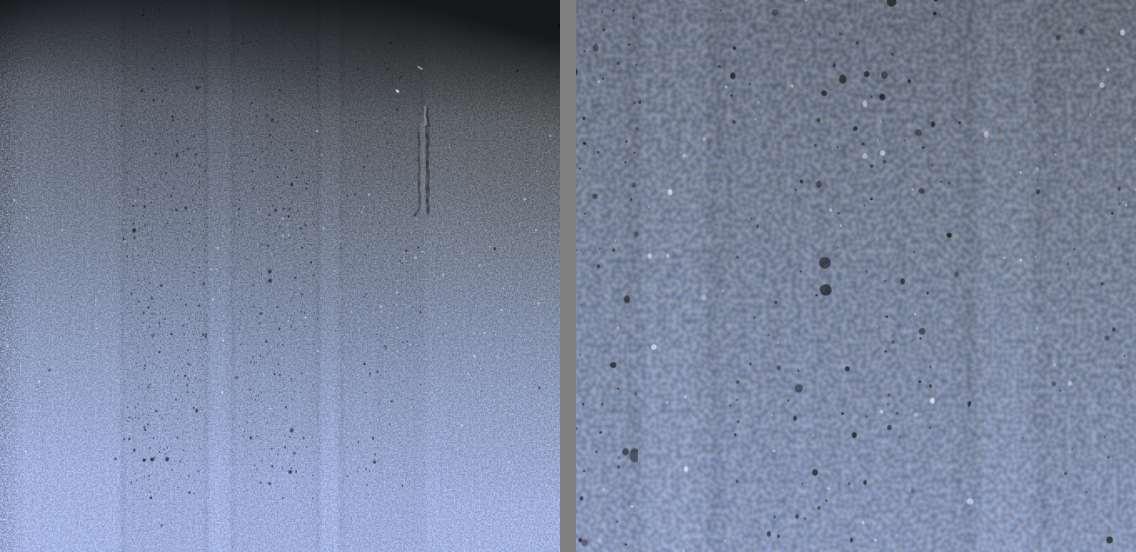
Left: the whole. Right: its middle third, enlarged.
This texture is drawn by a Shadertoy shader. Its source:

```glsl
const int STOPS = 7;
const float STOP_HEIGHT[STOPS] = float[](0.0, 0.14, 0.34, 0.60, 0.82, 0.94, 1.04);
const vec3 STOP_COLOR[STOPS] = vec3[](
    vec3(0.65, 0.71, 0.89), vec3(0.63, 0.69, 0.86), vec3(0.56, 0.615, 0.75),
    vec3(0.46, 0.50, 0.575), vec3(0.36, 0.385, 0.43), vec3(0.22, 0.235, 0.26),
    vec3(0.09, 0.095, 0.11));

// Wear bands: each pair of streaks bounds one band
const float STREAK_X[6] = float[](0.222, 0.374, 0.421, 0.577, 0.619, 0.767);
const float BAND_WEAR[3] = float[](1.0, 0.55, 0.28);
const float STREAK_WIDTH = 0.005;
const float STREAK_DEPTH = 0.075;
const float BAND_DEPTH = 0.035;

const float FINE_GRAIN = 0.13;
const float COARSE_GRAIN = 0.055;
const float COLOR_GRAIN = 0.035;
const float SPECK_DENSITY = 0.21;
const float SPECK_DEPTH = 0.68;
const float GLINT_DENSITY = 0.07;

const vec3 WARM_TINT = vec3(1.0, 0.98, 0.90);
const vec3 SCRATCH_DARK = vec3(0.17, 0.19, 0.21);
const vec3 SCRATCH_PALE = vec3(0.56, 0.59, 0.61);
const vec3 SMEAR_COLOR = vec3(0.36, 0.36, 0.33);
const vec3 CHIP_COLOR = vec3(0.82, 0.85, 0.88);

vec2 hash2(vec2 p) {
    vec3 q = fract(p.xyx * vec3(0.1031, 0.1030, 0.0973));
    q += dot(q, q.yzx + 33.33);
    return fract((q.xx + q.yz) * q.zy);
}

float cornerGradient(vec2 cell, vec2 offset) {
    float angle = 6.2832 * hash2(cell).x;
    return dot(vec2(cos(angle), sin(angle)), offset);
}

float gradientNoise(vec2 p) {
    vec2 i = floor(p), f = fract(p);
    vec2 u = f * f * f * (f * (f * 6.0 - 15.0) + 10.0);
    vec2 e = vec2(1.0, 0.0);
    return mix(mix(cornerGradient(i, f), cornerGradient(i + e, f - e), u.x),
               mix(cornerGradient(i + e.yx, f - e.yx), cornerGradient(i + 1.0, f - 1.0), u.x), u.y);
}

vec3 lightRamp(float height) {
    vec3 color = STOP_COLOR[0];
    for (int i = 1; i < STOPS; i++) {
        float t = clamp((height - STOP_HEIGHT[i - 1]) / (STOP_HEIGHT[i] - STOP_HEIGHT[i - 1]), 0.0, 1.0);
        color = mix(color, STOP_COLOR[i], t);
    }
    return color;
}

// One round dot in a random share of the grid cells
float dots(vec2 p, float scale, float density, float seed, float pixel) {
    vec2 cell = floor(p * scale);
    vec2 kind = hash2(cell + seed);
    vec2 center = 0.25 + 0.5 * hash2(cell + seed + 71.0);
    float radius = mix(0.045, 0.19, pow(kind.y, 4.0)) / scale;
    vec2 d = (fract(p * scale) - center) / scale;
    d.y *= mix(0.7, 1.1, fract(kind.y * 17.0));
    float shape = 1.0 - smoothstep(radius - pixel, radius + pixel, length(d));
    return shape * step(kind.x, density) * mix(0.45, 1.0, fract(kind.y * 31.0));
}

float stroke(vec2 p, vec2 a, vec2 b, float radius, float pixel) {
    vec2 d = b - a;
    float t = clamp(dot(p - a, d) / dot(d, d), 0.0, 1.0);
    return 1.0 - smoothstep(radius - pixel, radius + pixel, length(p - a - d * t));
}

vec3 addScratch(vec3 color, vec2 p, float pixel) {
    float rough = gradientNoise(p * vec2(210.0, 75.0));
    float wear = clamp(0.72 + 0.9 * rough, 0.0, 1.0);
    vec2 q = p + vec2(0.002 * gradientNoise(p * 60.0), 0.0);
    float smear = stroke(q, vec2(0.737, 0.784), vec2(0.774, 0.779), 0.005, 0.005);
    float pale = stroke(q, vec2(0.766, 0.775), vec2(0.767, 0.625), 0.004, 0.004);
    float dark = 0.75 * stroke(q, vec2(0.758, 0.765), vec2(0.760, 0.625), 0.002, pixel);
    dark = max(dark, stroke(q, vec2(0.774, 0.805), vec2(0.775, 0.615), 0.003, pixel));
    dark = max(dark, stroke(q, vec2(0.760, 0.622), vec2(0.751, 0.610), 0.002, pixel));
    dark = max(dark, 0.4 * stroke(q, vec2(0.765, 0.91), vec2(0.765, 0.80), 0.001, pixel));
    float chip = stroke(p, vec2(0.719, 0.836), vec2(0.721, 0.834), 0.002, pixel);
    chip = max(chip, 0.6 * stroke(p, vec2(0.758, 0.879), vec2(0.764, 0.875), 0.0015, pixel));
    chip = max(chip, 0.35 * stroke(q, vec2(0.771, 0.806), vec2(0.771, 0.775), 0.002, pixel));
    color = mix(color, SMEAR_COLOR, smear * 0.6 * wear);
    color = mix(color, SCRATCH_PALE, pale * 0.45 * wear);
    color = mix(color, SCRATCH_DARK, dark * 0.85 * wear);
    return mix(color, CHIP_COLOR, chip);
}

void mainImage(out vec4 fragColor, in vec2 fragCoord) {
    vec2 uv = fragCoord / iResolution.xy;
    vec2 p = fragCoord / iResolution.y;
    float pixel = 1.0 / iResolution.y;

    // Uneven light: brighter lower left, dim upper corners
    float side = abs(2.0 * uv.x - 1.0);
    float height = uv.y + 0.10 * (uv.x - 0.38) + 0.07 * side * side * smoothstep(0.72, 1.0, uv.y);
    height += 0.03 * gradientNoise(p * 3.0);
    vec3 color = lightRamp(height);
    color *= mix(vec3(1.0), WARM_TINT, smoothstep(0.3, 1.0, uv.x) * smoothstep(0.35, 0.9, uv.y));
    float leftEdge = 1.0 - smoothstep(0.0, 0.05, uv.x);
    color *= 1.0 - 0.08 * leftEdge;

    // Worn bands and their soft, mottled streaks
    float wear = 0.015;
    float shade = 0.025 * gradientNoise(p * vec2(110.0, 2.0));
    for (int i = 0; i < 6; i++) {
        float d = (p.x - STREAK_X[i]) / STREAK_WIDTH;
        float mottle = 0.75 + 0.8 * gradientNoise(vec2(p.x * 90.0, p.y * 35.0 + float(i) * 9.0));
        shade += STREAK_DEPTH * (i == 5 ? 0.3 : 1.0) * mottle * exp(-d * d);
    }
    for (int i = 0; i < 3; i++) {
        float inside = smoothstep(-0.006, 0.006, p.x - STREAK_X[2 * i])
                     * smoothstep(-0.006, 0.006, STREAK_X[2 * i + 1] - p.x);
        wear += BAND_WEAR[i] * inside;
        shade += BAND_DEPTH * inside;
    }
    color *= 1.0 - shade;

    // Fine grain, stronger where lit and along the left edge
    float strength = smoothstep(0.05, 0.5, color.g) * (1.0 + 0.6 * leftEdge);
    float grain = FINE_GRAIN * gradientNoise(p * 331.0) + COARSE_GRAIN * gradientNoise(p * 147.0 + 40.0);
    float tint = COLOR_GRAIN * gradientNoise(p * 243.0 + 90.0);
    color += strength * (grain + vec3(tint, 0.0, -tint));

    // Dark specks in three sizes, and tiny glints
    float cluster = clamp(0.9 + 1.3 * gradientNoise(p * 9.0 + 5.0), 0.2, 1.6);
    float density = SPECK_DENSITY * wear * cluster * smoothstep(0.02, 0.2, uv.y) * (1.0 - 0.6 * smoothstep(0.6, 1.0, uv.y));
    float specks = 0.0;
    for (int i = 0; i < 3; i++) {
        float scale = 52.0 + 23.0 * float(i);
        specks = max(specks, dots(p, scale, density, 13.0 + 37.0 * float(i), pixel));
    }
    color *= 1.0 - SPECK_DEPTH * specks;
    float lit = smoothstep(0.1, 0.4, uv.y) * (1.0 - smoothstep(0.55, 0.85, uv.y));
    color += 0.3 * dots(p, 95.0, GLINT_DENSITY * (lit + leftEdge), 211.0, pixel);

    fragColor = vec4(clamp(addScratch(color, p, pixel), 0.0, 1.0), 1.0);
}
```
